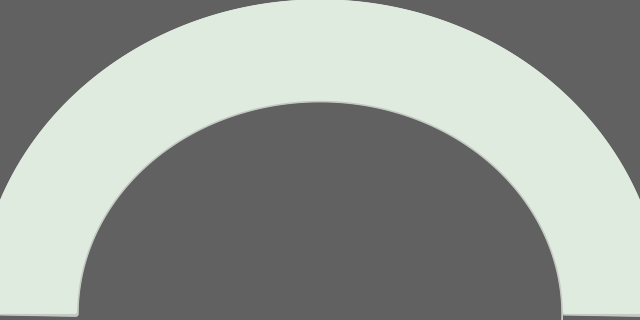
Give the GLSL for this background, as a WebGL 2 fragment shader.

```glsl
#version 300 es
precision highp float;

uniform vec2 u_resolution;
out vec4 fragColor;

// Approximate signed distance to an axis-aligned ellipse
float ellipse(vec2 q, vec2 radii) {
    float k = length(q / radii);
    return k * (k - 1.0) / max(length(q / (radii * radii)), 1e-4);
}

// Intersection of two half-spaces with a rounded corner
float roundedMax(float a, float b, float radius) {
    vec2 v = vec2(a, b) + radius;
    return length(max(v, 0.0)) + min(max(v.x, v.y), 0.0) - radius;
}

float coverage(float d, float pixel) {
    return 1.0 - smoothstep(-0.6 * pixel, 0.6 * pixel, d);
}

void main() {
    float pixel = 1.0 / u_resolution.y;
    vec2 p = gl_FragCoord.xy * pixel;
    float middle = 0.5 * u_resolution.x * pixel;

    // Arch measured from its base line, with straight feet below
    vec2 q = vec2(p.x - middle, max(p.y - 0.018, 0.0));
    float outer = ellipse(q, vec2(1.073, 0.984));
    float inner = ellipse(q, vec2(0.759, 0.667));

    // Pale face and the slightly larger shaded rim behind it
    float face = max(outer, roundedMax(-inner, 0.019 - p.y, 0.008));
    float rimFloor = 0.014 - 0.018 * mod(p.x, 1.76);
    float rim = max(outer, roundedMax(-inner - 0.005, rimFloor - p.y, 0.010));

    vec3 color = vec3(0.38);
    color = mix(color, vec3(0.77, 0.79, 0.77), coverage(rim, pixel));
    color = mix(color, vec3(0.874, 0.922, 0.872), coverage(face, pixel));

    fragColor = vec4(color, 1.0);
}
```
